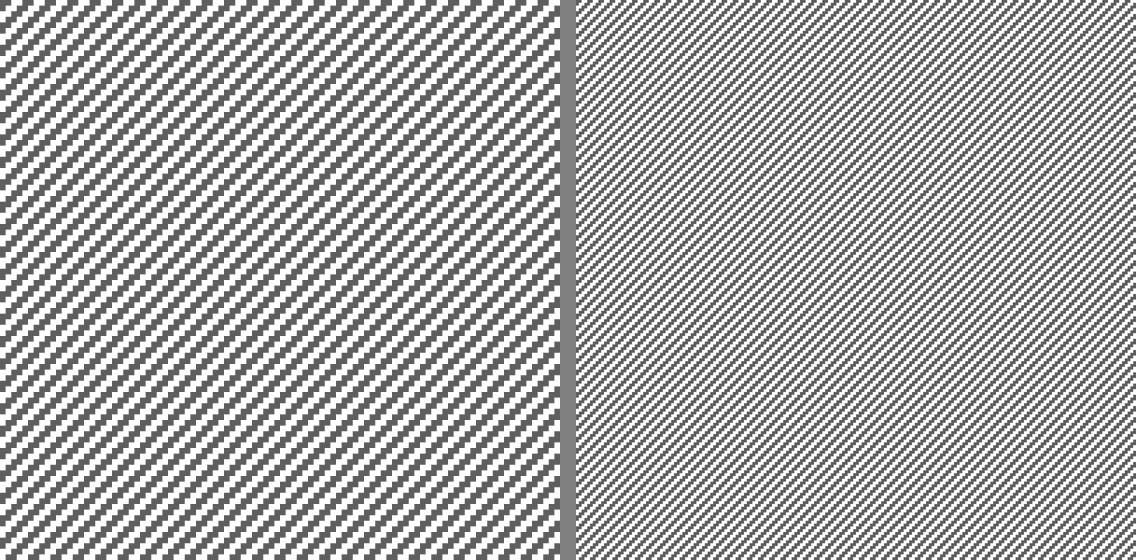
Left, the tile; right, the same tile 2 across and 2 down.
A WebGL 2 fragment shader for this pattern:

```glsl
#version 300 es
precision highp float;
// Diagonal staircase stripes in grey and white, rising to the right.
// A grid of 100 by 100 square cells holds 25 by 25 repeats of four cells;
// the sum of column and row, modulo four, picks the tone of a cell.

uniform vec2 u_resolution;
out vec4 fragColor;

// 1 on a grey cell, 0 on a white one; rows count down from the top
float stairMask(vec2 uv) {
    vec2 cell = floor(vec2(uv.x, 1.0 - uv.y) * 100.0);
    return 1.0 - step(1.5, mod(cell.x + cell.y, 4.0));
}

// Share of the pixel covered by grey, averaged over a regular sub-grid
float stairCoverage(vec2 fragCoord) {
    const int SAMPLES = 8;
    float sum = 0.0;
    for (int j = 0; j < SAMPLES; j++) {
        for (int i = 0; i < SAMPLES; i++) {
            vec2 offset = (vec2(i, j) + 0.5) / float(SAMPLES) - 0.5;
            sum += stairMask((fragCoord + offset) / u_resolution);
        }
    }
    return sum / float(SAMPLES * SAMPLES);
}

void main() {
    vec3 white = vec3(0.995);
    vec3 grey = vec3(0.37);
    fragColor = vec4(mix(white, grey, stairCoverage(gl_FragCoord.xy)), 1.0);
}
```
